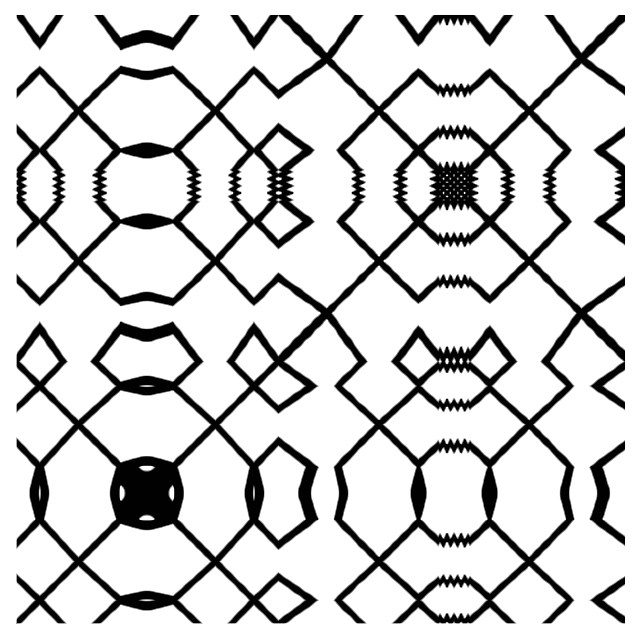
This pattern is drawn by a Shadertoy shader. Its source:

```glsl
// Black contour lattice: a zigzag height profile, mirrored and repeated along
// each axis, is compared between x and y; ink marks where both heights agree.
// Lengths are percentages of the canvas.

const vec3  PAPER = vec3(1.0);
const vec3  INK = vec3(0.005);
const float FRAME_LOW = 2.6;        // plot limits inside the paper margin
const float FRAME_HIGH = 97.66;
const float MIRROR_START = 22.95;   // first mirror axis
const float HALF_PERIOD = 48.0;     // distance to the next mirror axis
const float TOLERANCE = 0.68;       // height difference still inked
const float ROUNDING = 0.8;         // softens the fold at the first axis
const float WOBBLE_SIZE = 0.22;
const float WOBBLE_FREQ = 0.8;
const float TEETH_SIZE = 0.36;      // saw teeth around the second axis
const float TEETH_PERIOD = 1.1;
const float TEETH_START = 45.5;
const float EDGE_SOFTNESS = 1.3;    // in pixels

// Kinks of the profile: distance from the first axis, height.
const int KINKS = 10;
const vec2 PROFILE[KINKS] = vec2[KINKS](
    vec2(0.0, 5.2),   vec2(4.17, 6.25), vec2(10.74, 0.0), vec2(16.75, 6.25),
    vec2(20.55, 2.5), vec2(28.15, 7.9), vec2(36.3, 0.0),  vec2(42.4, 5.85),
    vec2(45.55, 3.1), vec2(48.0, 3.2));

float hashSlope(float cell) {
    return 2.0 * fract(sin(cell * 127.1 + 3.7) * 4375.85) - 1.0;
}

float gradientNoise(float x) {
    float cell = floor(x), t = x - cell;
    float fade = t * t * t * (t * (t * 6.0 - 15.0) + 10.0);
    return mix(hashSlope(cell) * t, hashSlope(cell + 1.0) * (t - 1.0), fade);
}

// Distance to the nearest first-type axis, as a triangle wave.
float mirrorFold(float x) {
    return abs(mod(x - MIRROR_START + HALF_PERIOD, 2.0 * HALF_PERIOD) - HALF_PERIOD);
}

float profileHeight(float x) {
    float d = mirrorFold(x);
    float rounded = min(sqrt(d * d + ROUNDING * ROUNDING), HALF_PERIOD);

    // Straight pieces between kinks
    float height = 0.0;
    for (int i = 0; i < KINKS - 1; i++) {
        vec2 a = PROFILE[i], b = PROFILE[i + 1];
        if (rounded >= a.x) height = mix(a.y, b.y, (rounded - a.x) / (b.x - a.x));
    }

    // Fine teeth and hand-drawn wobble
    float teeth = cos(6.28319 * (HALF_PERIOD - d) / TEETH_PERIOD);
    height += TEETH_SIZE * teeth * smoothstep(TEETH_START - 0.15, TEETH_START + 0.15, d);
    return height + WOBBLE_SIZE * gradientNoise(d * WOBBLE_FREQ);
}

void mainImage(out vec4 fragColor, in vec2 fragCoord) {
    float pixel = 100.0 / min(iResolution.x, iResolution.y);
    vec2 p = (fragCoord - 0.5 * iResolution.xy) * pixel + 50.0;

    // Contour where the two profiles meet
    float difference = profileHeight(p.x) - profileHeight(p.y);
    float edge = EDGE_SOFTNESS * max(fwidth(difference), 0.4 * pixel);
    float ink = clamp(0.5 + (TOLERANCE - abs(difference)) / edge, 0.0, 1.0);

    // Paper margin
    vec2 inset = min(p - FRAME_LOW, FRAME_HIGH - p);
    ink *= clamp(0.5 + min(inset.x, inset.y) / pixel, 0.0, 1.0);

    fragColor = vec4(mix(PAPER, INK, ink), 1.0);
}
```
